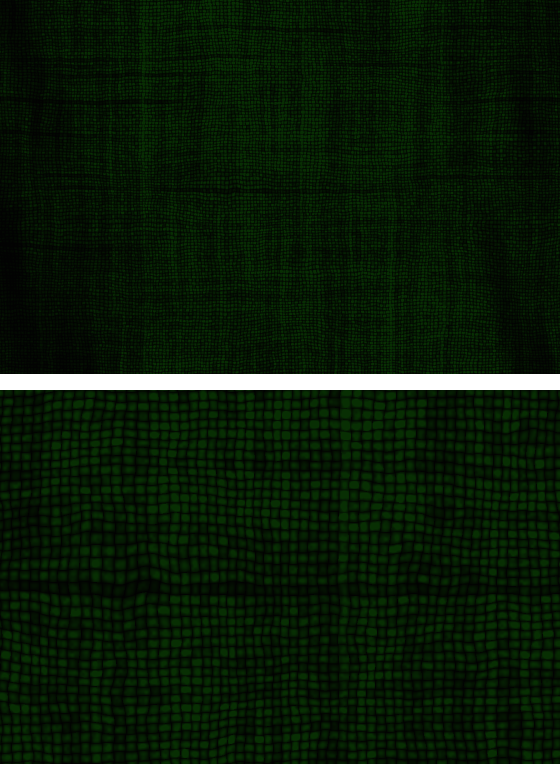
Top: the whole. Bottom: its middle third, enlarged.
A WebGL 1 fragment shader for this texture:

```glsl
precision highp float;

uniform vec2 u_resolution;

const vec3 SHADE = vec3(0.008, 0.008, 0.008);
const vec3 GREEN = vec3(0.030, 0.185, 0.012);
const float THREADS = 114.0;      // threads per canvas height
const float WAVER = 0.9;          // thread wander, in thread widths
const float GAP_DEPTH = 0.95;     // darkening between threads
const float BEND_DEPTH = 0.55;    // darkening where a thread dives under
const float WARP_TONE = 0.86;     // upright threads against level ones
const float SLUB = 0.50;          // tone change from thread to thread
const float CELL_JITTER = 0.45;
const float GRAIN = 0.50;
const float GRAIN_SCALE = 300.0;
const float CREASE = 0.55;
const float EXPOSURE = 1.10;

float hash(vec2 p) {
  return fract(sin(dot(p, vec2(12.9898, 78.233))) * 43758.5453);
}

float noise(vec2 p) {
  vec2 i = floor(p);
  vec2 f = fract(p);
  f = f * f * (3.0 - 2.0 * f);
  float low = mix(hash(i), hash(i + vec2(1.0, 0.0)), f.x);
  float high = mix(hash(i + vec2(0.0, 1.0)), hash(i + vec2(1.0, 1.0)), f.x);
  return mix(low, high, f.y);
}

// Broad light: dim at the left and lower left, creased towards the sides
float lighting(vec2 p, float aspect) {
  float x = p.x / aspect;
  float left = smoothstep(-0.12, 0.50, x + 0.10 * (p.y - 0.5));
  float right = 1.0 - 0.28 * smoothstep(0.65, 1.05, x);
  float corner = 1.0 - 0.4 * smoothstep(0.6, 0.0, length(vec2(x * 1.6, p.y)));
  float fold = noise(vec2(p.x * 13.0 + p.y * 2.5, p.y * 3.0 + 5.0));
  float sides = smoothstep(0.15, 0.5, abs(x - 0.5));
  float crease = 1.0 - CREASE * sides * smoothstep(0.5, 0.95, fold);
  float mottle = 0.82 + 0.36 * noise(p * vec2(9.0, 6.0) + 31.0);
  return mix(0.48, 1.0, left) * right * corner * crease * mottle;
}

// Plain weave: level and upright threads take turns on top
float weave(vec2 p) {
  vec2 drift = vec2(noise(p * vec2(9.0, 5.0)), noise(p * vec2(5.0, 9.0) + 17.0));
  vec2 wobble = vec2(noise(p * 38.0 + 3.0), noise(p * 38.0 + 53.0));
  vec2 q = p * THREADS + WAVER * (2.5 * drift + 0.6 * wobble);
  vec2 cell = floor(q);
  vec2 f = 2.0 * fract(q) - 1.0;
  float level = mod(cell.x + cell.y, 2.0);

  float across = mix(f.x, f.y, level);
  float along = mix(f.y, f.x, level);
  float body = (1.0 - GAP_DEPTH * across * across)
             * (1.0 - BEND_DEPTH * along * along);
  body *= mix(WARP_TONE, 1.0, level);

  // Thick and thin stretches along each thread
  float weft = noise(vec2(p.x * 4.0, cell.y * 0.71 + 9.0));
  float warp = noise(vec2(cell.x * 0.63, p.y * 3.0 + 41.0));
  float slub = 1.0 + SLUB * (0.8 * weft + 1.2 * warp - 1.0);

  // Rare loose rows and stout upright threads
  float loose = step(0.90, hash(vec2(cell.y, 7.0)))
              * smoothstep(0.35, 0.75, noise(vec2(p.x * 5.0, cell.y * 3.7)));
  float stout = step(0.91, hash(vec2(cell.x, 23.0)))
              * smoothstep(0.40, 0.80, noise(vec2(cell.x * 3.1, p.y * 4.0)));
  float jitter = 1.0 + CELL_JITTER * (hash(cell + 0.5) - 0.5);
  return body * slub * jitter * (1.0 - 0.45 * loose) + 0.20 * stout;
}

void main() {
  float aspect = u_resolution.x / u_resolution.y;
  vec2 p = gl_FragCoord.xy / u_resolution.y;

  // Average four samples to smooth the fine threads
  float cloth = 0.0;
  for (int j = 0; j < 2; j++) {
    for (int i = 0; i < 2; i++) {
      vec2 shift = (vec2(float(i), float(j)) - 0.5) * 0.5;
      cloth += 0.25 * weave(p + shift / u_resolution.y);
    }
  }

  float fuzz = 1.0 + GRAIN * (noise(p * GRAIN_SCALE) - 0.5);
  float tone = EXPOSURE * cloth * fuzz * lighting(p, aspect);
  tone = clamp((tone - 0.06) * 1.06, 0.0, 1.0);
  gl_FragColor = vec4(mix(SHADE, GREEN, tone), 1.0);
}
```
